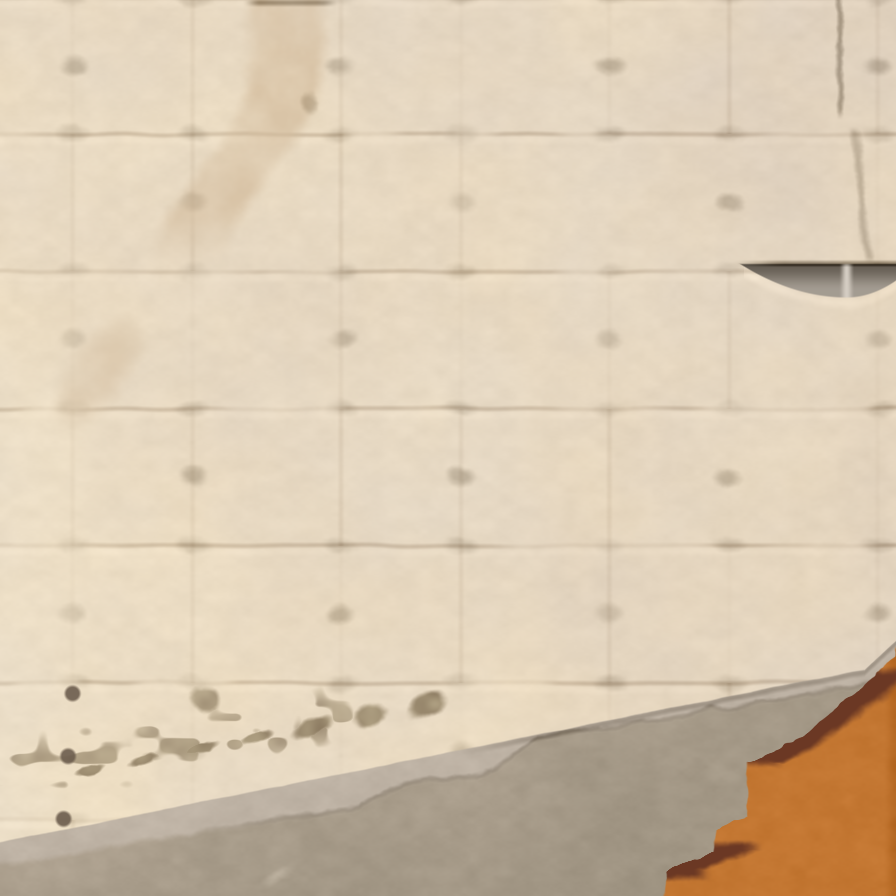
Reproduce this texture procedurally as a WebGL 1 fragment shader.

```glsl
precision highp float;
// Weathered pale stone wall with faint joints, a broken grey ledge and an orange corner.
uniform vec2 u_resolution;

#define COURSE_HEIGHT 0.153
#define COURSE_BASE 0.085
#define COLUMN_PERIOD 0.2995
#define COLUMN_A 0.081
#define COLUMN_B 0.215
#define JOINT_STRENGTH 0.11
#define SPOT_STRENGTH 0.15
#define GRAIN 0.045
#define LEDGE_SLOPE 0.2
#define LEDGE_BASE 0.06
#define HOLE_RADIUS 0.0085

float hash(vec2 p) {
  return fract(sin(dot(p, vec2(127.1, 311.7))) * 43758.5453);
}

float noise(vec2 p) {
  vec2 i = floor(p), f = fract(p);
  f = f * f * (3.0 - 2.0 * f);
  return mix(mix(hash(i), hash(i + vec2(1.0, 0.0)), f.x),
             mix(hash(i + vec2(0.0, 1.0)), hash(i + 1.0), f.x), f.y);
}

float fbm(vec2 p) {
  float sum = 0.0, amp = 0.5;
  for (int i = 0; i < 4; i++) {
    sum += amp * noise(p);
    p = p * 2.03 + 7.1;
    amp *= 0.5;
  }
  return sum;
}

float ramp(float a, float b, float x) { return clamp((x - a) / (b - a), 0.0, 1.0); }
float stroke(float d, float w) { return 1.0 - smoothstep(0.0, w, abs(d)); }
float band(float a, float b, float soft, float x) {
  return smoothstep(a - soft, a + soft, x) * (1.0 - smoothstep(b - soft, b + soft, x));
}
float blob(vec2 d, vec2 r, float soft) {
  return 1.0 - smoothstep(1.0 - soft, 1.0 + soft, length(d / r));
}
float repeatOffset(float x, float start, float period) {
  return mod(x - start + 0.5 * period, period) - 0.5 * period;
}

void main() {
  vec2 p = gl_FragCoord.xy / u_resolution;
  float aa = 1.2 / u_resolution.y;
  float cloud = fbm(p * 6.0), fine = fbm(p * vec2(55.0, 75.0));
  vec2 q = p + 0.012 * (vec2(fbm(p * 38.0), fbm(p * 38.0 + 19.0)) - 0.47);

  // Stone: warm at lower left, duller at upper right
  float shade = clamp(0.1 + 0.5 * p.x + 0.25 * p.y + 0.7 * (cloud - 0.5), 0.0, 1.0);
  vec3 col = mix(vec3(0.93, 0.874, 0.775), vec3(0.873, 0.814, 0.738), shade);
  col += GRAIN * (fine - 0.47) + vec3(0.025, 0.01, -0.025) * (fbm(p * 9.0 + 4.0) - 0.47);

  // Joints and the stains beside them
  float row = floor((p.y - COURSE_BASE) / COURSE_HEIGHT);
  float jy = repeatOffset(p.y + 0.003 * (noise(p * 22.0) - 0.5), COURSE_BASE, COURSE_HEIGHT);
  float ja = repeatOffset(p.x, COLUMN_A, COLUMN_PERIOD);
  float jb = repeatOffset(p.x, COLUMN_B, COLUMN_PERIOD);
  float jx = abs(ja) < abs(jb) ? ja : jb;
  float wear = smoothstep(0.25, 0.7, noise(p * vec2(17.0, 9.0) + 3.0));
  float columnWear = 0.45 * hash(vec2(row, floor(p.x * 7.0 + 0.2)));
  float joints = stroke(jy, 0.0045) * (0.3 + 0.7 * wear) + stroke(jx, 0.005) * columnWear;
  col -= JOINT_STRENGTH * joints * vec3(0.9, 1.0, 1.05);
  col += 0.018 * stroke(jy + 0.007, 0.007);

  // Spots on crossings, and in mid-course on alternating columns
  float midX = mod(row, 2.0) < 0.5 ? jb : ja;
  float midY = p.y - COURSE_BASE - (row + 0.5) * COURSE_HEIGHT;
  vec2 ragged = q - p;
  float spots = 0.6 * blob(vec2(jx, jy) + ragged, vec2(0.015, 0.008), 0.6)
              + blob(vec2(midX, midY) + ragged, vec2(0.013, 0.009), 0.6);
  col -= SPOT_STRENGTH * spots * (0.5 + 0.5 * wear);

  // Tan stains
  float stainX = 0.325 - 0.11 * smoothstep(0.0, 0.22, 0.92 - q.y);
  float stain = band(stainX - 0.045, stainX + 0.035, 0.012, q.x) * smoothstep(0.69, 0.78, q.y);
  vec2 smear = q - vec2(0.11, 0.585);
  stain += 0.7 * blob(vec2(smear.x - 0.5 * smear.y, smear.y), vec2(0.032, 0.05), 0.5);
  col = mix(col, vec3(0.83, 0.74, 0.62), stain * clamp(0.2 + 0.85 * fbm(p * 22.0), 0.0, 0.75));
  col -= 0.25 * stroke(p.y - 0.997, 0.006) * band(0.28, 0.37, 0.01, p.x);
  col -= 0.12 * blob(q - vec2(0.347, 0.885), vec2(0.008, 0.012), 0.5);

  // Cracks at upper right
  col -= 0.22 * stroke(q.x - 0.938, 0.006) * smoothstep(0.865, 0.88, p.y);
  col -= 0.14 * stroke(q.x - 0.968 + 0.09 * (p.y - 0.71), 0.008) * band(0.71, 0.855, 0.005, p.y);

  // Shallow arched opening with a pale post
  float ventX = p.x - 0.945;
  float arc = ventX / (ventX < 0.0 ? 0.115 : 0.075);
  float ventBottom = 0.703 - 0.035 * (1.0 - arc * arc);
  float vent = smoothstep(-aa, aa, p.y - ventBottom) * (1.0 - smoothstep(0.704, 0.704 + 2.0 * aa, p.y));
  vec3 ventCol = mix(vec3(0.64, 0.61, 0.57), vec3(0.40, 0.37, 0.33), smoothstep(0.675, 0.704, p.y));
  ventCol = mix(ventCol, vec3(0.83, 0.80, 0.76), stroke(ventX, 0.009));
  col += 0.035 * stroke(p.y - ventBottom + 0.006, 0.01) * step(0.83, p.x);
  col = mix(col, ventCol, vent);
  col -= 0.3 * stroke(p.y - 0.706, 0.005) * smoothstep(0.81, 0.88, p.x);

  // Chips along a rising path, flecks and drilled holes
  float chips = 0.8 * blob(q - vec2(0.228, 0.219), vec2(0.016, 0.014), 0.3);
  for (int i = 0; i < 7; i++) {
    float k = float(i), big = smoothstep(2.5, 5.0, k);
    vec2 d = q - vec2(0.10 + 0.0625 * k, 0.14 + 0.012 * k);
    d.y -= 0.3 * d.x;
    chips = max(chips, blob(d, vec2(0.014 + 0.006 * hash(vec2(k, 2.0)), 0.005 + 0.009 * big), 0.3));
  }
  float fleckZone = stroke(p.y - 0.135 - 0.17 * p.x, 0.07) * (1.0 - smoothstep(0.35, 0.53, p.x));
  chips = max(chips, 0.8 * smoothstep(0.60, 0.72, noise(p * vec2(42.0, 65.0)) * (0.5 + 0.5 * fleckZone)) * fleckZone);
  col = mix(col, mix(vec3(0.48, 0.41, 0.31), vec3(0.64, 0.58, 0.46), noise(p * 70.0)), 0.85 * chips);
  for (int i = 0; i < 3; i++) {
    float k = float(i);
    vec2 d = p - vec2(0.071 + 0.005 * k, 0.086 + 0.07 * k);
    col = mix(col, vec3(0.42, 0.36, 0.30), 0.9 * blob(d, vec2(HOLE_RADIUS), 0.25));
  }

  // Grey ledge: pale upper bevel, darker broken face
  float ledgeY = LEDGE_BASE + LEDGE_SLOPE * p.x + 0.025 * ramp(0.965, 1.0, p.x);
  float below = ledgeY - p.y + 0.2 * (q.y - p.y);
  float bevelY = 0.036 + 0.16 * p.x + 0.015 * (ramp(0.4, 0.45, p.x) + 2.0 * ramp(0.55, 0.6, p.x));
  float face = bevelY - q.y;
  vec3 ledge = mix(vec3(0.69, 0.64, 0.57), vec3(0.59, 0.55, 0.48), clamp(0.9 * cloud + 2.5 * face - 0.15, 0.0, 1.0));
  ledge = mix(vec3(0.745, 0.70, 0.645), ledge, smoothstep(-0.004, 0.006, face));
  ledge -= 0.09 * stroke(face, 0.005) * smoothstep(0.2, 0.35, p.x);
  vec2 scar = q - vec2(0.37, 0.045);
  ledge += 0.13 * blob(vec2(scar.x, scar.y - 0.4 * scar.x), vec2(0.065, 0.008), 0.5) * wear;
  ledge += 0.06 * (fine - 0.47);
  ledge -= 0.12 * stroke(below - 0.003, 0.006) * smoothstep(0.5, 0.6, p.x);
  col = mix(col, ledge, smoothstep(-aa, aa, below));

  // Orange corner behind a ragged dark break
  float breakX = 0.743 + 0.055 * ramp(0.03, 0.05, q.y) + 0.035 * ramp(0.073, 0.09, q.y)
               + 0.167 * pow(ramp(0.15, 0.265, q.y), 0.75);
  float inside = q.x - breakX;
  vec3 orange = vec3(0.765, 0.465, 0.195) + 0.05 * (fine - 0.47) - 0.06 * smoothstep(0.985, 1.0, p.x);
  float rim = band(0.148, 0.25, 0.006, q.y) * (1.0 - smoothstep(0.025, 0.045, inside));
  rim = max(rim, band(0.02, 0.058, 0.005, q.y) * (1.0 - smoothstep(0.03, 0.055, inside)));
  orange = mix(orange, vec3(0.42, 0.22, 0.14), rim);
  float corner = smoothstep(-aa, aa, inside) * (1.0 - smoothstep(0.272, 0.28, p.y));
  col = mix(col, orange, corner);

  gl_FragColor = vec4(clamp(col, 0.0, 1.0), 1.0);
}
```
